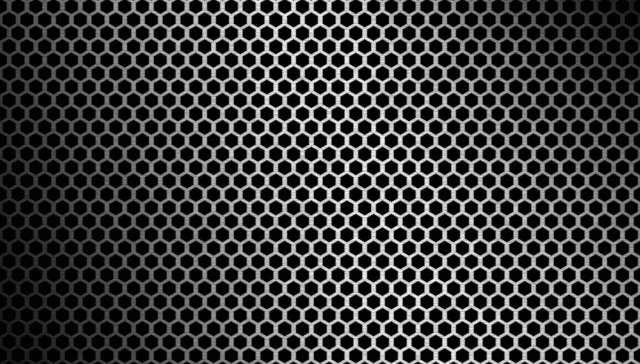
Give the GLSL for this pattern, as a Shadertoy shader.

```glsl
// A metal mesh of staggered hexagonal holes under a slanted band of light.
// Two offset lattices of hexagon distances cut the holes; their slope shades
// the bevelled rims, and stretched value noise gives the brushed grain.

const float COLUMNS = 36.0;       // holes across the canvas
const float ROW_PITCH = 0.0369;   // in canvas heights
const float APOTHEM = 0.0170;     // centre of a hole to its side
const float BEVEL = 0.0042;       // width of the rounded rim

float hash21(vec2 p) {
    vec3 q = fract(p.xyx * vec3(0.1031, 0.1030, 0.0973));
    q += dot(q, q.yzx + 33.33);
    return fract((q.x + q.y) * q.z);
}

float valueNoise(vec2 p) {
    vec2 cell = floor(p);
    vec2 f = fract(p);
    f = f * f * (3.0 - 2.0 * f);
    float low = mix(hash21(cell), hash21(cell + vec2(1, 0)), f.x);
    float high = mix(hash21(cell + vec2(0, 1)), hash21(cell + vec2(1, 1)), f.x);
    return mix(low, high, f.y);
}

// Signed distance to a hexagon with upright sides
float hexagon(vec2 p, float apothem) {
    p = abs(p);
    return max(p.x, dot(p, vec2(0.5, 0.8660))) - apothem;
}

vec2 wrapCentred(vec2 p, vec2 period) {
    return mod(p + 0.5 * period, period) - 0.5 * period;
}

// Distance to the nearest hole: negative inside, positive on metal
float meshDistance(vec2 p, vec2 period) {
    float evenRows = hexagon(wrapCentred(p, period), APOTHEM);
    float oddRows = hexagon(wrapCentred(p - 0.5 * period, period), APOTHEM);
    return min(evenRows, oddRows);
}

// Slanted light, fading at the left and into the upper right corner
float lightBand(vec2 uv) {
    float offset = uv.x - mix(0.66, 0.46, uv.y);
    float spread = offset < 0.0 ? 0.19 : mix(0.45, 0.13, uv.y);
    return exp(-offset * offset / spread);
}

void mainImage(out vec4 fragColor, in vec2 fragCoord) {
    vec2 uv = fragCoord / iResolution.xy;
    float aspect = iResolution.x / iResolution.y;
    float pixel = 1.0 / iResolution.y;
    vec2 period = vec2(aspect / COLUMNS, 2.0 * ROW_PITCH);

    // Lattice measured from the top left
    vec2 p = vec2(uv.x * aspect, 1.0 - uv.y);
    vec2 meshPoint = p - vec2(0.0007, 0.0183);
    float d = meshDistance(meshPoint, period);

    // Rounded rim, lit from above
    vec2 probe = vec2(0.0, 0.0012);
    float slope = (meshDistance(meshPoint + probe, period)
                 - meshDistance(meshPoint - probe, period)) / (2.0 * probe.y);
    float height = smoothstep(-0.0005, BEVEL, d);
    float rim = (1.0 - height) * slope;

    // Brushed grain and slow unevenness
    float grain = valueNoise(p * vec2(75.0, 520.0)) - 0.5;
    float wear = valueNoise(p * 24.0 + 7.0) - 0.5;

    float light = lightBand(uv);
    float tone = light * (0.42 + 0.43 * height + 0.20 * grain * height + 0.08 * wear);
    tone += rim * (0.10 + 0.12 * light);

    // Near-black holes with a faint glow at their walls
    float hollow = 0.006 + 0.03 * light * smoothstep(-0.004, 0.0, d);
    float metal = smoothstep(-0.6 * pixel, 0.6 * pixel, d);
    float grey = mix(hollow, max(tone, 0.01), metal);
    fragColor = vec4(clamp(grey * vec3(1.0, 1.0, 0.99), 0.0, 1.0), 1.0);
}
```
